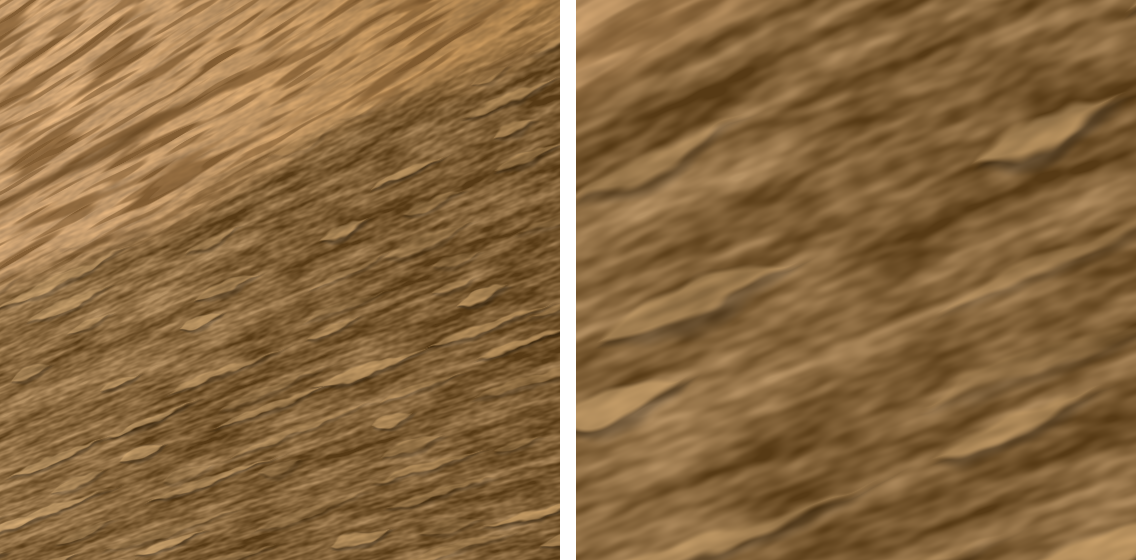
Left, the full canvas; right, a detail of the centre.
Give the GLSL for this texture, as a WebGL 2 fragment shader.

```glsl
#version 300 es
precision highp float;
// Oak board: slanted porous grain above, darker quartersawn wood with pale ray flecks below.

uniform vec2 u_resolution;
out vec4 fragColor;

const vec2 FLECK_CELL = vec2(0.21, 0.047);
const float GRAIN_ANGLE = 0.40;
const float BAND_EDGE = 0.20;

vec2 hash2(vec2 p) {
    vec3 h = fract(p.xyx * vec3(0.1031, 0.1030, 0.0973));
    h += dot(h, h.yzx + 33.33);
    return fract((h.xx + h.yz) * h.zy);
}

vec2 latticeGradient(vec2 cell) {
    float angle = 6.2832 * hash2(cell + 71.0).x;
    return vec2(cos(angle), sin(angle));
}

float gradientNoise(vec2 p) {
    vec2 i = floor(p), f = p - i;
    vec2 u = f * f * f * (f * (f * 6.0 - 15.0) + 10.0);
    float a = dot(latticeGradient(i), f);
    float b = dot(latticeGradient(i + vec2(1, 0)), f - vec2(1, 0));
    float c = dot(latticeGradient(i + vec2(0, 1)), f - vec2(0, 1));
    float d = dot(latticeGradient(i + vec2(1, 1)), f - vec2(1, 1));
    return mix(mix(a, b, u.x), mix(c, d, u.x), u.y);
}

// x runs along the fibres, y across them; the fibres fan out to the right
vec2 grainSpace(vec2 p, float angle) {
    float c = cos(angle), s = sin(angle);
    vec2 q = vec2(c * p.x + s * p.y, c * p.y - s * p.x);
    return vec2(q.x, q.y * (1.0 - 0.25 * q.x));
}

// Blunt on the left, drawn out to a point on the right
float lens(vec2 d, vec2 halfSize, float softness) {
    float a = d.x / halfSize.x;
    float edge = abs(d.y) - halfSize.y * (1.0 - a * a) * (1.0 - 0.4 * a);
    return (1.0 - smoothstep(-softness, softness, edge)) * step(abs(a), 1.5);
}

// x: pale body, y: shadow along its rim
vec2 rayFlecks(vec2 g, float density) {
    vec2 home = floor(g / FLECK_CELL);
    vec2 result = vec2(0.0);
    float wobble = 0.007 * gradientNoise(g * vec2(18.0, 30.0))
                 + 0.004 * gradientNoise(g * vec2(45.0, 80.0));
    for (int j = -1; j <= 1; j++) {
        for (int i = -1; i <= 1; i++) {
            vec2 cell = home + vec2(i, j);
            vec2 place = hash2(cell + 17.0);
            vec2 shape = hash2(cell + 143.0);
            vec2 kind = hash2(cell + 311.0);
            vec2 d = g - (cell + 0.5 + 0.6 * (place - 0.5)) * FLECK_CELL;
            d.y += wobble - (0.08 * kind.y - 0.03) * d.x;
            vec2 halfSize = vec2(mix(0.035, 0.13, shape.x * shape.x),
                                 mix(0.006, 0.012, shape.y) * mix(1.1, 0.75, shape.x));
            float strength = step(kind.x, density) * mix(0.4, 1.0, place.y);
            float body = lens(d, halfSize, 0.0024);
            float rim = lens(d + vec2(-0.003, 0.004), halfSize * vec2(1.08, 1.35), 0.004);
            result = max(result, strength * vec2(body, rim));
        }
    }
    return vec2(result.x, result.y * (1.0 - result.x));
}

float fibres(vec2 g) {
    return 0.36 * gradientNoise(g * vec2(2.2, 17.0) + 5.0)
         + 0.55 * gradientNoise(g * vec2(6.5, 62.0))
         + 0.60 * gradientNoise(g * vec2(17.0, 125.0) + 31.0)
         + 0.36 * gradientNoise(g * vec2(60.0, 190.0) + 83.0);
}

// Dark tapering pores in the porous band
float pores(vec2 g) {
    vec2 s = vec2(g.x, g.y - 0.05 * g.x);
    s.y += 0.004 * gradientNoise(g * vec2(9.0, 14.0));
    float wide = smoothstep(0.06, 0.34, gradientNoise(s * vec2(5.0, 47.0) + 9.0));
    float fine = smoothstep(0.06, 0.34, gradientNoise(s * vec2(8.5, 88.0) + 47.0));
    return clamp(0.8 * wide + 0.65 * fine, 0.0, 1.0);
}

vec3 porousWood(vec2 g, vec2 uv, float fibre) {
    vec3 pale = mix(vec3(0.79, 0.625, 0.44), vec3(0.70, 0.525, 0.31), smoothstep(0.1, 1.0, uv.x));
    vec3 color = pale * (1.0 + 0.24 * fibre);
    color = mix(color, vec3(0.475, 0.33, 0.165), 0.88 * pores(g));
    // one broad dark seam that fades toward the right
    float offset = (g.y - 0.352 + 0.012 * gradientNoise(g * vec2(7.0, 12.0))) / 0.010;
    float seam = exp(-offset * offset) * (1.0 - smoothstep(-0.15, 0.10, g.x));
    return mix(color, vec3(0.42, 0.29, 0.14), 0.8 * seam);
}

vec3 fleckedWood(vec2 g, vec2 uv, float fibre) {
    float light = 0.56 + 1.45 * fibre + 0.40 * (0.5 - uv.x);
    vec3 color = mix(vec3(0.385, 0.268, 0.118), vec3(0.605, 0.470, 0.300), clamp(light, -0.2, 1.5));
    vec2 fleck = rayFlecks(g, 0.80);
    color *= 1.0 - 0.30 * fleck.y;
    vec3 pale = mix(vec3(0.77, 0.62, 0.42), vec3(0.70, 0.55, 0.35), uv.x) * (1.0 + 0.2 * fibre);
    return mix(color, pale, 0.85 * fleck.x);
}

void main() {
    vec2 uv = gl_FragCoord.xy / u_resolution.y;
    vec2 g = grainSpace(uv - 0.5, GRAIN_ANGLE);
    float fibre = fibres(g);

    // ragged, soft border between the two kinds of wood
    float border = g.y - BAND_EDGE + 0.05 * gradientNoise(g * vec2(3.0, 20.0) + 3.0);
    float upper = smoothstep(-0.045, 0.035, border);
    vec3 color = mix(fleckedWood(g, uv, fibre), porousWood(g, uv, fibre), upper);
    fragColor = vec4(clamp(color, 0.0, 1.0), 1.0);
}
```
